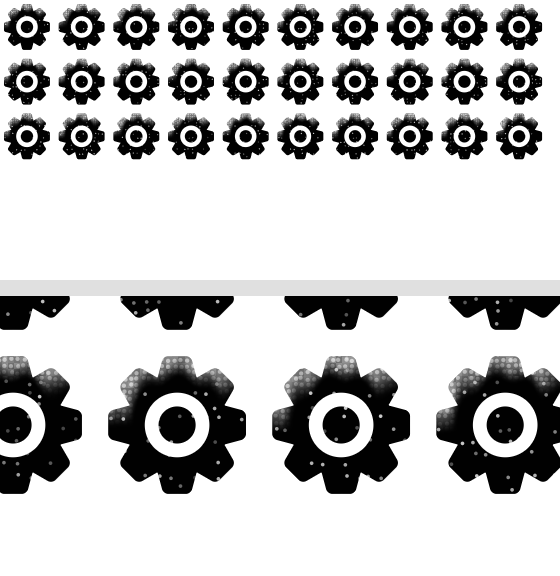
Top: the whole. Bottom: its middle third, enlarged.
This pattern is drawn by a Shadertoy shader. Its source:

```glsl
// Rows of black cogwheels with a white ring on a white ground.
// Each cog is a distance function in a square cell; cellular dots add pale
// specks, and a grainy fade wears the upper teeth, varied per cog.

#define PITCH 0.1953      // cell size in canvas heights
#define COUNT vec2(10.0, 3.0)
#define CENTER vec2(0.493)
#define TEETH 8.0
#define TIP_RADIUS 0.42
#define ROOT_RADIUS 0.315
#define TOOTH_HALF vec2(0.112, 0.084) // half width at root and tip
#define RING vec2(0.113, 0.197)       // inner and outer radius
#define SPECK_CHANCE 0.3
#define WEAR 0.85

const vec3 PAPER = vec3(1.0);
const vec3 INK = vec3(0.005);

float hash(vec2 p) {
    vec3 h = fract(p.xyx * vec3(0.1031, 0.1030, 0.0973));
    h += dot(h, h.yzx + 33.33);
    return fract((h.x + h.y) * h.z);
}

float coverage(float d, float aa) {
    return clamp(0.5 - d / aa, 0.0, 1.0);
}

// Distance to a jittered point kept inside its own grid square, and its id
vec2 cellDot(vec2 p, float density) {
    vec2 id = floor(p * density);
    vec2 jitter = vec2(hash(id + 3.7), hash(id + 19.3));
    vec2 offset = fract(p * density) - mix(vec2(0.3), vec2(0.7), jitter);
    return vec2(length(offset) / density, hash(id + 41.1));
}

// Round body joined with tapered, round-cornered teeth
float gearDistance(vec2 q) {
    float r = length(q);
    float turn = 6.28319 / TEETH;
    float a = mod(atan(q.x, q.y) + 0.5 * turn, turn) - 0.5 * turn;
    vec2 t = r * vec2(abs(sin(a)), cos(a));
    float along = (t.y - ROOT_RADIUS) / (TIP_RADIUS - ROOT_RADIUS);
    float halfWidth = mix(TOOTH_HALF.x, TOOTH_HALF.y, along);
    float corner = 0.03;
    vec2 c = vec2(t.x - halfWidth, t.y - TIP_RADIUS) + corner;
    float tooth = min(max(c.x, c.y), 0.0) + length(max(c, 0.0)) - corner;
    return min(r - ROOT_RADIUS, tooth);
}

// Amount of wear, strongest at the upper and upper left tips
float fadeAmount(vec2 q, float variation) {
    float r = length(q);
    vec2 lightDir = normalize(vec2(-0.3 + 0.16 * (variation - 0.5), 1.0));
    float facing = dot(q / max(r, 0.001), lightDir);
    float reach = r + 0.02 * sin(q.x * 31.0 + variation * 6.0);
    return smoothstep(0.27, 0.40, reach) * smoothstep(0.2, 0.65, facing);
}

void mainImage(out vec4 fragColor, in vec2 fragCoord) {
    // Cells are counted from the top left
    float cellSize = PITCH * iResolution.y;
    vec2 p = vec2(fragCoord.x, iResolution.y - fragCoord.y) / cellSize;
    float aa = 1.0 / cellSize;
    vec2 cell = floor(p);
    vec2 q = p - cell - CENTER;
    q.y = -q.y;
    float r = length(q);

    // Gear outline with its ring cut out
    float gear = coverage(gearDistance(q), aa);
    float ring = coverage(r - RING.y, aa) * coverage(RING.x - r, aa);
    float ink = gear * (1.0 - ring);

    // Grainy wear
    vec2 grain = cellDot(p, 26.0);
    float dots = coverage(grain.x - 0.013, aa);
    float fade = fadeAmount(q, hash(cell + 7.0));
    float loss = 0.5 + 0.3 * dots + 0.2 * grain.y;
    ink *= 1.0 - WEAR * fade * loss;

    // Scattered pale specks
    vec2 speck = cellDot(p + 5.3, 14.0);
    float chosen = step(speck.y, SPECK_CHANCE);
    float strength = 0.25 + 0.55 * speck.y / SPECK_CHANCE;
    ink *= 1.0 - chosen * strength * coverage(speck.x - 0.011, aa);

    // Keep only the counted cells
    ink *= step(cell.x + 0.5, COUNT.x) * step(cell.y + 0.5, COUNT.y);
    fragColor = vec4(mix(PAPER, INK, ink), 1.0);
}
```
